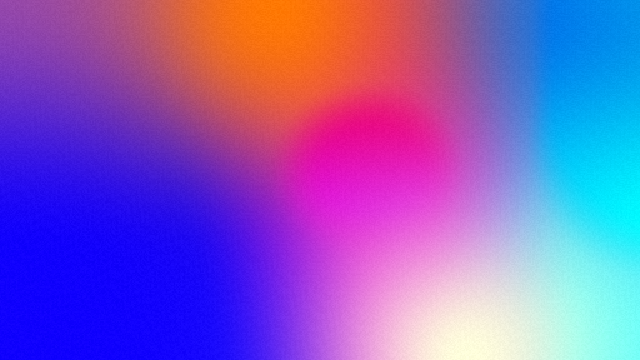
Write a Shadertoy shader that draws this background.

```glsl
const vec3 BLUE = vec3(0.06, 0.0, 1.0);
const vec3 LILAC = vec3(0.58, 0.28, 0.68);
const vec3 MAGENTA = vec3(0.86, 0.03, 0.86);
const vec3 ROSE = vec3(0.85, 0.24, 0.38);
const vec3 CRIMSON = vec3(0.92, 0.02, 0.46);
const vec3 ORANGE = vec3(1.0, 0.47, 0.01);
const vec3 AQUA = vec3(0.3, 1.0, 1.0);
const vec3 AZURE = vec3(0.05, 0.48, 0.9);
const vec3 CYAN = vec3(0.0, 0.9, 1.0);
const vec3 DEEP_SKY = vec3(0.0, 0.48, 0.92);
const vec3 CREAM = vec3(1.0, 1.0, 0.86);

// Positions and sizes are in canvas heights
const float ASPECT = 16.0 / 9.0;
const vec2 ORANGE_POS = vec2(0.775, 1.0);
const vec2 ORANGE_LEFT = vec2(0.4, 0.41);
const vec2 ORANGE_RIGHT = vec2(0.3, 0.41);
const vec2 CREAM_POS = vec2(1.3, 0.0);
const vec2 CREAM_SIZE = vec2(0.39);
const vec2 DISC_POS = vec2(1.04, 0.525);
const float DISC_INNER = 0.11;
const float DISC_OUTER = 0.265;
const vec2 PANEL_CORNER = vec2(1.88, 0.664);
const float PANEL_RADIUS = 0.37;
const float GRAIN_CELLS = 288.0;
const float GRAIN_AMOUNT = 0.035;

float hash(vec2 p) {
    return fract(sin(dot(p, vec2(127.1, 311.7))) * 43758.55);
}

float glow(vec2 offset, vec2 size) {
    vec2 q = offset / size;
    return exp(-dot(q, q));
}

// Blue floor rising to lilac, then rose and magenta, then aqua
vec3 backdrop(vec2 p) {
    vec3 left = mix(BLUE, LILAC, smoothstep(0.3, 1.05, p.y));
    vec3 middle = mix(MAGENTA, ROSE, smoothstep(0.3, 1.0, p.y));
    vec3 right = mix(AQUA, AZURE, smoothstep(0.05, 0.95, p.y));
    float slantedX = p.x + 0.25 * (p.y - 0.3);
    float rightStart = mix(1.16, 1.0, smoothstep(0.5, 1.0, p.y));
    vec3 color = mix(left, middle, smoothstep(0.52, 1.06, slantedX));
    return mix(color, right, smoothstep(rightStart, 1.62, p.x));
}

// Magenta disc with a longer fade on its left
vec3 addDisc(vec3 color, vec2 p) {
    vec2 offset = p - DISC_POS;
    offset.x *= offset.x < 0.0 ? 0.85 : 1.0;
    float mask = 1.0 - smoothstep(DISC_INNER, DISC_OUTER, length(offset));
    vec3 tint = mix(MAGENTA, CRIMSON, smoothstep(0.4, 0.73, p.y));
    tint.g = 0.0;
    return mix(color, tint, mask);
}

// Blue panel with a rounded lower left corner
vec3 addPanel(vec3 color, vec2 p) {
    vec2 offset = p - PANEL_CORNER;
    float dist = length(vec2(offset.x, min(offset.y, 0.0))) - PANEL_RADIUS;
    float softness = mix(0.1, 0.045, smoothstep(0.3, 0.75, p.y));
    vec3 tint = mix(CYAN, DEEP_SKY, smoothstep(0.33, 0.95, p.y));
    tint.g += 0.4 * (p.x - 1.55);
    return mix(color, tint, 1.0 - smoothstep(-softness, softness, dist));
}

void mainImage(out vec4 fragColor, in vec2 fragCoord) {
    vec2 p = fragCoord / iResolution.xy * vec2(ASPECT, 1.0);

    vec3 color = backdrop(p);
    vec2 orangeSize = p.x < ORANGE_POS.x ? ORANGE_LEFT : ORANGE_RIGHT;
    color = mix(color, ORANGE, glow(p - ORANGE_POS, orangeSize));
    color = addDisc(color, p);
    color = mix(color, CREAM, glow(p - CREAM_POS, CREAM_SIZE));
    color = addPanel(color, p);

    // Fine film grain
    color += (hash(floor(p * GRAIN_CELLS)) - 0.5) * GRAIN_AMOUNT;
    fragColor = vec4(clamp(color, 0.0, 1.0), 1.0);
}
```
